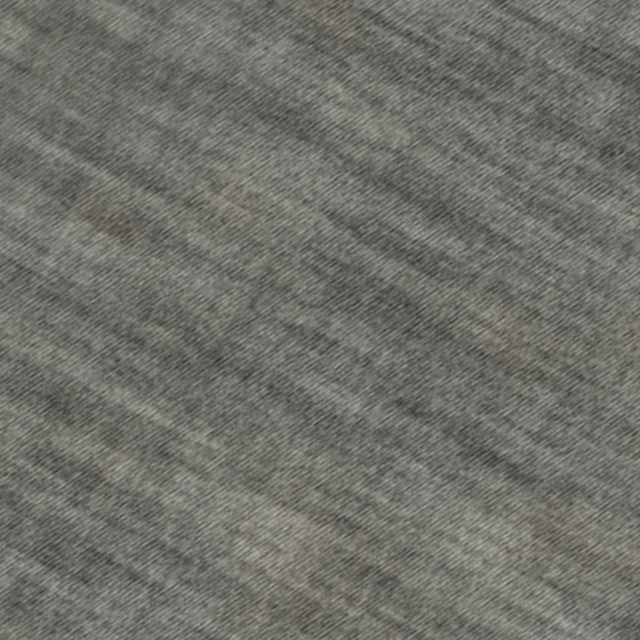
This texture is drawn by a WebGL 2 fragment shader. Its source:

```glsl
#version 300 es
precision highp float;
// Worn grey twill cloth with slanted weft streaks, faint warp bands and fine diagonal ribs.

#define BASE_GREY 0.447
#define TINT vec3(1.0, 0.998, 0.938)
#define WEFT_ANGLE -0.49
#define RIB_ANGLE 0.60
#define RIB_PERIOD 0.0068
#define RIB_DEPTH 0.046
#define GRAIN_DEPTH 0.090
#define WEFT_DEPTH 0.052
#define WARP_DEPTH 0.036
#define CLOUD_DEPTH 0.028

uniform vec2 u_resolution;
out vec4 fragColor;

float hash(vec2 cell) {
  uvec2 q = uvec2(ivec2(cell)) * uvec2(1597334673u, 3812015801u);
  uint n = (q.x ^ q.y) * 1597334673u;
  n = (n ^ (n >> 15)) * 2246822519u;
  return float((n ^ (n >> 13)) >> 8) / 16777216.0;
}

// Smooth lattice noise in -1..1
float noise(vec2 p) {
  vec2 cell = floor(p);
  vec2 f = fract(p);
  f = f * f * (3.0 - 2.0 * f);
  float low = mix(hash(cell), hash(cell + vec2(1, 0)), f.x);
  float high = mix(hash(cell + vec2(0, 1)), hash(cell + vec2(1, 1)), f.x);
  return 2.0 * mix(low, high, f.y) - 1.0;
}

// Coordinates along and across a direction
vec2 alongAcross(vec2 p, float angle) {
  vec2 dir = vec2(cos(angle), sin(angle));
  return vec2(dot(p, dir), dot(p, vec2(-dir.y, dir.x)));
}

// Uneven yarns: broad bands, thin streaks and single threads
float weftStreaks(vec2 t) {
  t.y += 0.004 * sin(t.x * 7.0 + t.y * 5.0);
  float bands = noise(t * vec2(3.5, 24.0) + 11.0);
  float streaks = noise(t * vec2(7.0, 68.0) + 37.0);
  float threads = noise(t * vec2(18.0, 150.0) + 71.0);
  return 0.85 * bands + streaks + 0.6 * threads;
}

float warpStreaks(vec2 t) {
  float bands = noise(t * vec2(21.0, 2.6) + 131.0);
  float streaks = noise(t * vec2(62.0, 6.0) + 173.0);
  return 0.6 * bands + 0.75 * streaks;
}

// Fine ribs, broken and wavering along their length
float ribs(vec2 r, float pixel) {
  float waver = 0.9 * noise(r * vec2(45.0, 60.0) + 211.0);
  float wave = sin(6.28318 * r.y / RIB_PERIOD + waver);
  float strength = 0.85 + 0.55 * noise(r * vec2(50.0, 110.0) + 251.0);
  float visible = 1.0 - smoothstep(0.3, 0.6, pixel / RIB_PERIOD);
  return wave * strength * visible;
}

// Short fibres lying along the ribs
float grain(vec2 r) {
  float fibres = noise(r * vec2(105.0, 285.0) + 307.0);
  float specks = noise(r * vec2(230.0, 250.0) + 353.0);
  return 0.8 * fibres + 0.55 * specks;
}

void main() {
  float pixel = 1.0 / min(u_resolution.x, u_resolution.y);
  vec2 p = gl_FragCoord.xy * pixel;
  vec2 thread = alongAcross(p, WEFT_ANGLE);
  vec2 rib = alongAcross(p, RIB_ANGLE);

  // The weave softens towards the upper left
  float focus = mix(0.65, 1.0, smoothstep(0.0, 0.8, p.x + 1.0 - p.y));

  float grey = BASE_GREY;
  grey += WEFT_DEPTH * weftStreaks(thread);
  grey += WARP_DEPTH * warpStreaks(thread);
  grey += CLOUD_DEPTH * noise(thread * vec2(3.0, 5.0) + 401.0);
  grey += focus * (RIB_DEPTH * ribs(rib, pixel) + GRAIN_DEPTH * grain(rib));

  // Slight warm and cool drift of the dye
  float drift = noise(thread * vec2(6.0, 9.0) + 443.0) + 0.6 * noise(rib * 60.0 + 479.0);
  vec3 colour = grey * TINT + 0.007 * drift * vec3(1.0, 0.1, -1.0);
  fragColor = vec4(clamp(colour, 0.0, 1.0), 1.0);
}
```
